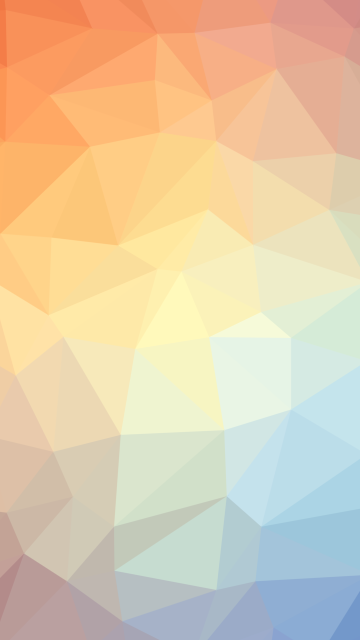
Give the GLSL for this background, as a WebGL 1 fragment shader.

```glsl
precision highp float;

uniform vec2 u_resolution;

#define GRID vec2(5.2, 9.2)   // cells across and up the canvas
#define JITTER 0.78           // vertex wander, as a share of a cell
#define SCATTER 0.55          // wander of each facet's colour sample, in cells
#define TONE 0.025            // brightness variation between facets
#define SEED vec2(17.0, 43.0)

vec2 hash2(vec2 p) {
  vec3 q = fract(vec3(p.xyx) * vec3(0.1031, 0.1030, 0.0973));
  q += dot(q, q.yzx + 33.33);
  return fract((q.xx + q.yz) * q.zy);
}

float cross2(vec2 a, vec2 b) {
  return a.x * b.y - a.y * b.x;
}

// Seven evenly spaced colour stops, bottom to top
vec3 ramp(float t, vec3 c0, vec3 c1, vec3 c2, vec3 c3, vec3 c4, vec3 c5, vec3 c6) {
  float s = clamp(t, 0.0, 1.0) * 6.0;
  vec3 c = mix(c0, c1, clamp(s, 0.0, 1.0));
  c = mix(c, c2, clamp(s - 1.0, 0.0, 1.0));
  c = mix(c, c3, clamp(s - 2.0, 0.0, 1.0));
  c = mix(c, c4, clamp(s - 3.0, 0.0, 1.0));
  c = mix(c, c5, clamp(s - 4.0, 0.0, 1.0));
  return mix(c, c6, clamp(s - 5.0, 0.0, 1.0));
}

// Four vertical ramps blended across the canvas
vec3 colourField(vec2 uv) {
  vec3 warm = ramp(uv.y, vec3(0.72, 0.56, 0.56), vec3(0.80, 0.69, 0.62),
    vec3(0.92, 0.79, 0.67), vec3(1.00, 0.85, 0.60), vec3(1.00, 0.74, 0.43),
    vec3(1.00, 0.61, 0.35), vec3(0.94, 0.46, 0.26));
  vec3 centre = ramp(uv.y, vec3(0.65, 0.69, 0.77), vec3(0.78, 0.86, 0.79),
    vec3(0.92, 0.95, 0.83), vec3(1.00, 0.97, 0.72), vec3(1.00, 0.89, 0.59),
    vec3(1.00, 0.76, 0.50), vec3(0.96, 0.60, 0.42));
  vec3 pale = ramp(uv.y, vec3(0.58, 0.66, 0.82), vec3(0.68, 0.81, 0.87),
    vec3(0.85, 0.94, 0.96), vec3(0.95, 0.97, 0.85), vec3(0.96, 0.89, 0.71),
    vec3(0.96, 0.74, 0.60), vec3(0.92, 0.61, 0.55));
  vec3 cool = ramp(uv.y, vec3(0.44, 0.58, 0.79), vec3(0.62, 0.81, 0.88),
    vec3(0.72, 0.87, 0.94), vec3(0.85, 0.93, 0.82), vec3(0.87, 0.85, 0.72),
    vec3(0.86, 0.66, 0.58), vec3(0.82, 0.54, 0.52));
  vec3 c = mix(warm, centre, clamp(uv.x * 2.0, 0.0, 1.0));
  c = mix(c, pale, clamp(uv.x * 4.0 - 2.0, 0.0, 1.0));
  return mix(c, cool, clamp(uv.x * 4.0 - 3.0, 0.0, 1.0));
}

vec2 vertexAt(vec2 id) {
  return id + (hash2(id + SEED) - 0.5) * JITTER;
}

float edgeDistance(vec2 p, vec2 a, vec2 b) {
  return cross2(b - a, p - a) / length(b - a);
}

// Flat triangle: colour weighted by coverage, with coverage in alpha
vec4 facet(vec2 p, vec2 a, vec2 b, vec2 c, float pixel) {
  float d = min(edgeDistance(p, a, b), min(edgeDistance(p, b, c), edgeDistance(p, c, a)));
  float cover = smoothstep(-pixel, pixel, d);
  if (cover <= 0.0) return vec4(0.0);
  vec2 middle = (a + b + c) / 3.0;
  vec2 wander = hash2(floor(middle * 64.0) + SEED) - 0.5;
  vec3 colour = colourField((middle + wander * SCATTER) / GRID);
  colour += (wander.x + wander.y) * TONE;
  return vec4(colour, 1.0) * cover;
}

float area(vec2 a, vec2 b, vec2 c) {
  return cross2(b - a, c - a);
}

void main() {
  vec2 p = gl_FragCoord.xy / u_resolution * GRID;
  float pixel = 0.7 * max(GRID.x / u_resolution.x, GRID.y / u_resolution.y);
  vec2 cell = floor(p);
  vec4 sum = vec4(0.0);

  for (int y = -1; y <= 1; y++) {
    for (int x = -1; x <= 1; x++) {
      vec2 id = cell + vec2(float(x), float(y));
      vec2 a = vertexAt(id);
      vec2 b = vertexAt(id + vec2(1.0, 0.0));
      vec2 c = vertexAt(id + vec2(1.0, 1.0));
      vec2 d = vertexAt(id + vec2(0.0, 1.0));
      // Split each cell along the diagonal that avoids slivers
      if (min(area(a, b, c), area(a, c, d)) > min(area(a, b, d), area(b, c, d))) {
        sum += facet(p, a, b, c, pixel) + facet(p, a, c, d, pixel);
      } else {
        sum += facet(p, a, b, d, pixel) + facet(p, b, c, d, pixel);
      }
    }
  }
  gl_FragColor = vec4(clamp(sum.rgb / max(sum.a, 0.0001), 0.0, 1.0), 1.0);
}
```
